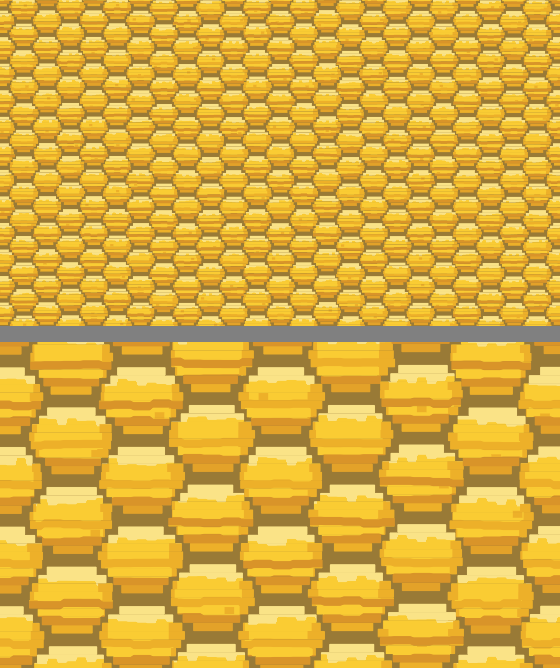
Top, the full canvas; bottom, a detail of the centre.
Give the GLSL for this pattern, as a Shadertoy shader.

```glsl
// Staggered columns of stepped golden honey mounds with dripping tops on an olive ground.

float hash(vec2 p) {
    vec3 q = fract(p.xyx * vec3(0.1031, 0.1030, 0.0973));
    q += dot(q, q.yzx + 33.33);
    return fract((q.x + q.y) * q.z);
}

// Random level for each unit of x, with narrow ramps between levels.
float steppedNoise(float x, float seed) {
    float i = floor(x);
    return mix(hash(vec2(i + 20.0, seed)), hash(vec2(i + 21.0, seed)),
               smoothstep(0.38, 0.62, x - i));
}

float boxDistance(vec2 p, vec2 halfSize) {
    vec2 d = abs(p) - halfSize;
    return length(max(d, 0.0)) + min(max(d.x, d.y), 0.0);
}

// Eight stacked rows, widest just above the middle; y runs downward.
float moundDistance(vec2 p, float seed) {
    const float halfWidths[8] = float[8](2.75, 3.75, 4.5, 4.8, 4.7, 4.0, 3.25, 2.3);
    float d = 1e3;
    for (int i = 0; i < 8; i++) {
        float row = float(i);
        float wobble = 0.35 * (hash(vec2(row, seed)) - 0.5);
        float shift = 0.3 * (hash(vec2(row + 9.0, seed)) - 0.5);
        vec2 center = vec2(shift, (row - 3.5) * 0.95);
        d = min(d, boxDistance(p - center, vec2(halfWidths[i] + wobble - 0.12, 0.38)) - 0.12);
    }
    return d;
}

float below(float y, float edge, float aa) {
    return smoothstep(-aa, aa, y - edge);
}

vec3 moundColor(vec2 p, float seed, float aa) {
    const vec3 cream = vec3(0.98, 0.89, 0.53);
    const vec3 yellow = vec3(0.98, 0.80, 0.20);
    const vec3 amber = vec3(0.93, 0.69, 0.16);
    const vec3 orange = vec3(0.85, 0.58, 0.16);

    float y = p.y / 0.95 + 4.0;
    float drip = steppedNoise(p.x * 0.9, seed);
    float ripple = 0.35 * (steppedNoise(p.x * 0.45, seed + 5.0) - 0.5);
    float warmth = step(0.5, hash(vec2(seed, 3.0)));

    // Dripping glaze over alternating bands
    vec3 color = mix(cream, yellow, below(y, 1.2 + 1.1 * drip, aa));
    color = mix(color, mix(amber, orange, warmth), below(y, 4.0 + ripple, aa));
    color = mix(color, yellow, below(y, 5.0 + ripple, aa));
    color = mix(color, orange, below(y, 6.0 - ripple, aa));
    color = mix(color, mix(orange, amber, 0.5 + 0.5 * warmth), below(y, 7.05, aa));

    // Shaded flanks, deeper on the right
    float side = max(p.x - 3.3, -p.x - 4.1) + 0.8 * (hash(vec2(floor(y), seed)) - 0.5);
    float shade = smoothstep(-aa, aa, side) * below(y, 2.0, aa);
    color = mix(color, min(color, amber), shade);

    // One stray fleck
    vec2 fleck = vec2(hash(vec2(seed, 7.0)) * 6.0 - 3.0, hash(vec2(seed, 8.0)) * 3.0 - 1.0);
    float spot = smoothstep(aa, -aa, boxDistance(p - fleck, vec2(0.55, 0.4)));
    return mix(color, min(color, amber), spot * step(0.4, hash(vec2(seed, 9.0))));
}

void mainImage(out vec4 fragColor, in vec2 fragCoord) {
    // 192 units across: 24 columns of 8 units, measured from the top left
    float unit = 192.0 / iResolution.x;
    vec2 p = vec2(fragCoord.x, iResolution.y - fragCoord.y) * unit;
    float aa = 0.6 * unit;
    vec3 color = vec3(0.60, 0.48, 0.21);

    float nearest = floor((p.x - 0.2) / 8.0 + 0.5);
    for (int i = -1; i <= 1; i++) {
        float column = nearest + float(i);
        float stagger = 4.55 * mod(column, 2.0);
        float jitter = 0.4 * (hash(vec2(column + 5.0, 2.0)) - 0.5);
        float y = p.y - 25.65 - stagger - jitter;
        float row = floor(y / 9.1 + 0.5);
        vec2 local = vec2(p.x - 0.2 - column * 8.0, y - row * 9.1);
        float seed = floor(hash(vec2(column + 4.0, row + 11.0)) * 900.0);
        float cover = smoothstep(aa, -aa, moundDistance(local, seed));
        color = mix(color, moundColor(local, seed, aa), cover);
    }
    fragColor = vec4(color, 1.0);
}
```
